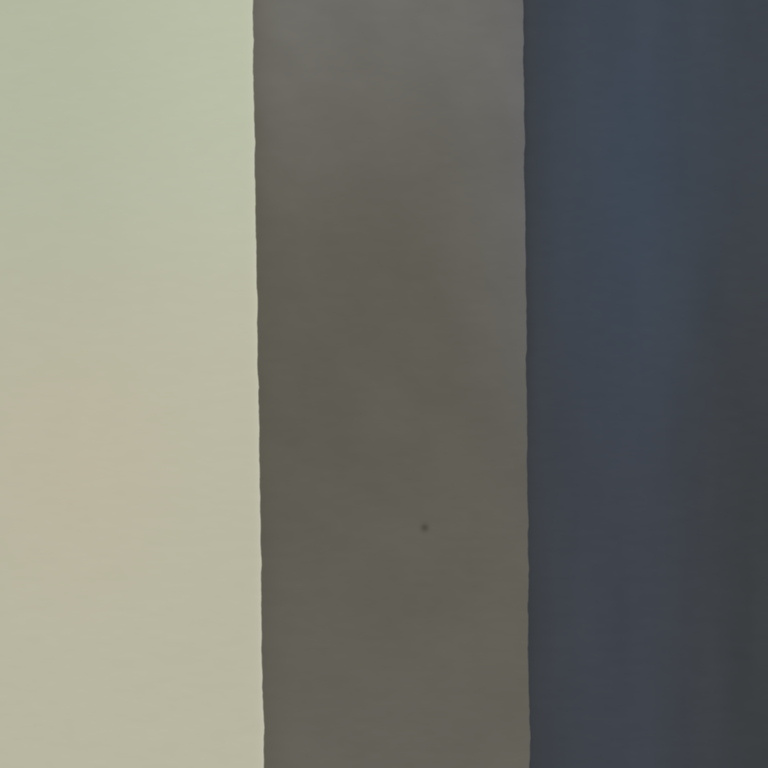
Write a WebGL 2 fragment shader that draws this texture.

```glsl
#version 300 es
precision highp float;
// Three painted vertical bands: cream, warm grey and slate blue.
// Each band blends a few colours over smooth gradients; layered value noise
// adds brush grain and mottling, and makes the slightly tilted seams ragged.
uniform vec2 u_resolution;
out vec4 fragColor;

// Seams: x at the bottom, x at the top
const vec2 SEAM_LEFT = vec2(0.3440, 0.3285);
const vec2 SEAM_RIGHT = vec2(0.6900, 0.6815);
const float SEAM_WOBBLE = 0.0045;
const float SEAM_SOFTNESS = 0.0016;

// Paint colours
const vec3 CREAM_LOW = vec3(0.725, 0.715, 0.635);
const vec3 CREAM_MID = vec3(0.722, 0.713, 0.630);
const vec3 CREAM_TOP = vec3(0.705, 0.725, 0.635);
const vec3 CREAM_RIM = vec3(0.790, 0.790, 0.715);
const vec3 GREY_LOW = vec3(0.390, 0.380, 0.348);
const vec3 GREY_MID = vec3(0.376, 0.366, 0.330);
const vec3 GREY_TOP = vec3(0.435, 0.428, 0.405);
const vec3 GREY_COOL = vec3(0.405, 0.405, 0.410);
const vec3 GREY_SHADE = vec3(0.330, 0.322, 0.275);
const vec3 SLATE_BLUE = vec3(0.252, 0.280, 0.322);
const vec3 SLATE_LOW = vec3(0.250, 0.266, 0.298);
const vec3 SLATE_DARK = vec3(0.236, 0.248, 0.258);

// Surface strength
const float GRAIN = 0.012;
const float MOTTLE = 0.030;

float hash(vec2 p) {
  return fract(sin(dot(p, vec2(127.1, 311.7))) * 43758.5453);
}

float noise(vec2 p) {
  vec2 i = floor(p), f = fract(p);
  f = f * f * (3.0 - 2.0 * f);
  return mix(mix(hash(i), hash(i + vec2(1, 0)), f.x),
             mix(hash(i + vec2(0, 1)), hash(i + vec2(1, 1)), f.x), f.y);
}

// Layered noise centred on zero
float fbm(vec2 p) {
  float sum = 0.0, amp = 0.5;
  for (int i = 0; i < 4; i++) {
    sum += amp * (noise(p) - 0.5);
    p = mat2(1.6, 1.2, -1.2, 1.6) * p + 7.3;
    amp *= 0.5;
  }
  return sum;
}

// Signed distance to a ragged seam, positive on its right
float seamDistance(vec2 uv, vec2 seam, float seed) {
  float ragged = fbm(vec2(seed, uv.y * 38.0)) * SEAM_WOBBLE;
  return uv.x - mix(seam.x, seam.y, uv.y) - ragged;
}

// Soft elliptical patch
float patchAt(vec2 uv, vec2 centre, vec2 radius) {
  vec2 d = (uv - centre) / radius;
  return exp(-dot(d, d));
}

vec3 creamPaint(vec2 uv, float d) {
  vec3 c = mix(CREAM_LOW, CREAM_MID, smoothstep(0.0, 0.4, uv.y));
  c = mix(c, CREAM_TOP, smoothstep(0.45, 0.9, uv.y));
  c += 0.025 * smoothstep(0.05, 0.33, uv.x) * smoothstep(0.1, 0.9, uv.y);
  c += vec3(0.012, 0.0, -0.004) * patchAt(uv, vec2(0.10, 0.38), vec2(0.12, 0.16));
  return mix(c, CREAM_RIM, 0.6 * exp(-abs(d) / 0.004));
}

vec3 greyPaint(vec2 uv, float dLeft, float dRight) {
  vec3 c = mix(GREY_LOW, GREY_MID, smoothstep(0.0, 0.45, uv.y));
  c = mix(c, GREY_TOP, smoothstep(0.60, 1.05, uv.y));
  float cool = exp(dRight / 0.055) * smoothstep(0.15, 0.85, uv.y);
  c = mix(c, GREY_COOL, 0.8 * cool);
  c = mix(c, GREY_SHADE, 0.4 * exp(-max(dLeft, 0.0) / 0.018));
  // Diagonal mottling, stronger in the upper half
  float mottle = fbm(vec2(uv.x + 0.5 * uv.y, uv.y - 0.4 * uv.x) * vec2(15.0, 11.0));
  c += MOTTLE * mottle * mix(0.6, 1.2, uv.y);
  return c - 0.08 * patchAt(uv, vec2(0.553, 0.313), vec2(0.005));
}

vec3 slatePaint(vec2 uv, float d) {
  vec3 c = mix(SLATE_LOW, SLATE_BLUE, smoothstep(0.1, 0.9, uv.y));
  float rightDark = smoothstep(0.82, 0.98, uv.x) * mix(0.9, 0.35, smoothstep(0.3, 0.9, uv.y));
  float rimDark = 0.75 * exp(-max(d, 0.0) / 0.035);
  c = mix(c, SLATE_DARK, clamp(max(rightDark, rimDark), 0.0, 1.0));
  c += vec3(-0.004, 0.008, 0.016) * patchAt(uv, vec2(0.83, 0.75), vec2(0.08, 0.25));
  // Long vertical strokes
  c += MOTTLE * 0.6 * fbm(uv * vec2(26.0, 5.0) + 31.0);
  return c - 0.02 * exp(-abs(d) / 0.004);
}

void main() {
  vec2 uv = gl_FragCoord.xy / u_resolution;
  float dLeft = seamDistance(uv, SEAM_LEFT, 3.7);
  float dRight = seamDistance(uv, SEAM_RIGHT, 19.2);
  float soft = max(SEAM_SOFTNESS, 0.75 / u_resolution.x);

  vec3 color = creamPaint(uv, dLeft);
  color = mix(color, greyPaint(uv, dLeft, dRight), smoothstep(-soft, soft, dLeft));
  color = mix(color, slatePaint(uv, dRight), smoothstep(-soft, soft, dRight));

  // Fine, mostly horizontal brush grain
  color += GRAIN * fbm(uv * vec2(45.0, 130.0));
  fragColor = vec4(color, 1.0);
}
```
